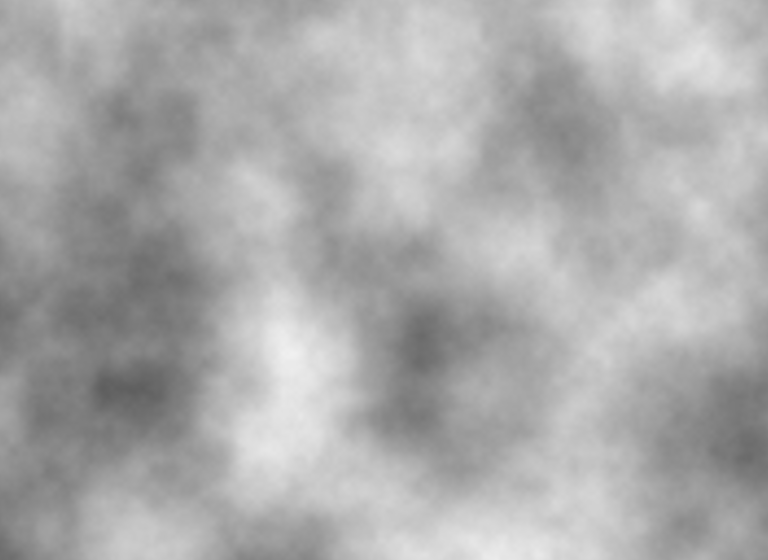
Reproduce this texture procedurally as a WebGL 2 fragment shader.

```glsl
#version 300 es
precision highp float;
// Soft grey clouds: broad light and dark patches with faint fine mottling.
// Octaves of smoothly blended lattice noise, each half the size and half
// the strength of the one before, vary the grey around a fixed mean.

uniform vec2 u_resolution;
out vec4 fragColor;

const int   OCTAVES    = 6;
const float BASE_CELLS = 4.0;     // broadest lattice cells per canvas height
const float LACUNARITY = 2.0;     // size ratio between octaves
const float GAIN       = 0.5;     // strength ratio between octaves
const float MEAN_GREY  = 0.652;
const float CONTRAST   = 0.44;    // grey range of the broadest octave
const float DARKEST    = 0.34;
const float LIGHTEST   = 0.95;
const vec2  ORIGIN     = vec2(37.0, 91.0);       // picks the part of the field
const vec2  OCTAVE_STEP = vec2(17.3, 41.7);      // keeps octaves unrelated

// Integer scramble of a lattice point to 0..1
float hash(vec2 cell) {
    uvec2 q = uvec2(ivec2(cell)) * uvec2(1597u, 3571u);
    uint h = q.x ^ (q.y << 7);
    h = (h ^ (h >> 16)) * 73244475u;
    h = (h ^ (h >> 15)) * 73244475u;
    h = h ^ (h >> 16);
    return float(h & 65535u) / 65535.0;
}

// Random lattice values, smoothly blended
float valueNoise(vec2 p) {
    vec2 cell = floor(p);
    vec2 f = p - cell;
    vec2 blend = f * f * (3.0 - 2.0 * f);
    float low  = mix(hash(cell), hash(cell + vec2(1.0, 0.0)), blend.x);
    float high = mix(hash(cell + vec2(0.0, 1.0)), hash(cell + vec2(1.0)), blend.x);
    return mix(low, high, blend.y);
}

// Sum of octaves, centred on zero
float cloudField(vec2 p) {
    float sum = 0.0;
    float strength = 1.0;
    for (int i = 0; i < OCTAVES; i++) {
        sum += strength * (valueNoise(p) - 0.5);
        p = p * LACUNARITY + OCTAVE_STEP;
        strength *= GAIN;
    }
    return sum;
}

void main() {
    // One unit per canvas height
    vec2 p = gl_FragCoord.xy / u_resolution.y;
    float grey = MEAN_GREY + CONTRAST * cloudField(p * BASE_CELLS + ORIGIN);
    fragColor = vec4(vec3(clamp(grey, DARKEST, LIGHTEST)), 1.0);
}
```
